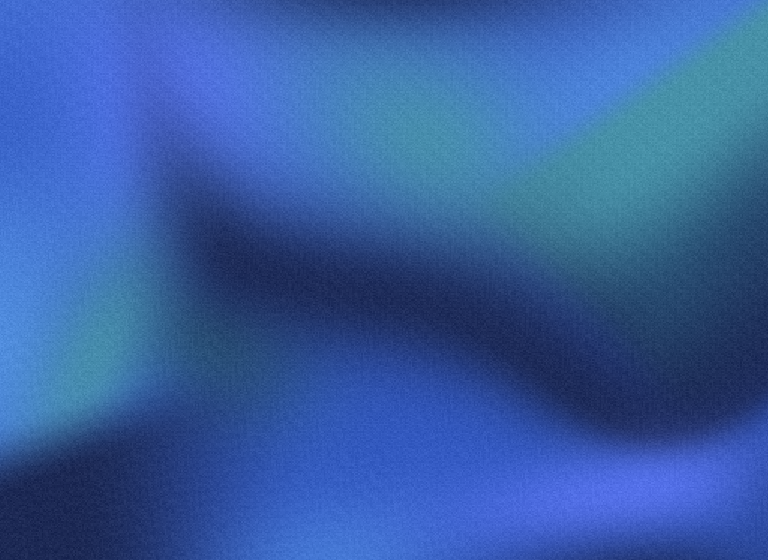
Give the GLSL for this background, as a Shadertoy shader.

```glsl
const vec3 NAVY = vec3(0.11, 0.16, 0.33);
const vec3 ROYAL = vec3(0.20, 0.35, 0.76);
const vec3 AZURE = vec3(0.27, 0.45, 0.84);
const vec3 SKY = vec3(0.32, 0.56, 0.88);
const vec3 PERIWINKLE = vec3(0.34, 0.45, 0.93);
const vec3 TEAL = vec3(0.28, 0.57, 0.66);
const vec3 DEEP_TEAL = vec3(0.17, 0.34, 0.48);

float hash(vec2 p) {
    return fract(sin(dot(p, vec2(127.1, 311.7))) * 43758.5453);
}

// Soft rotated ellipse, 1 at its centre
float glow(vec2 p, vec2 centre, vec2 radius, float angle) {
    vec2 d = p - centre;
    float c = cos(angle), s = sin(angle);
    vec2 q = vec2(c * d.x + s * d.y, c * d.y - s * d.x) / radius;
    return exp(-dot(q, q));
}

// Height of the dark valley that crosses the canvas
float valley(float x) {
    float dip = (x - 1.18) / 0.27;
    return 0.47 + 0.26 * exp((0.23 - x) / 0.13) - 0.24 * exp(-dip * dip);
}

void mainImage(out vec4 fragColor, in vec2 fragCoord) {
    vec2 p = fragCoord / iResolution.xy * vec2(1.37, 1.0);

    // Signed distance from the valley, positive above it
    float slope = (valley(p.x + 0.01) - valley(p.x - 0.01)) / 0.02;
    float height = (p.y - valley(p.x)) / sqrt(1.0 + slope * slope);

    // Upper sheet
    vec3 col = mix(ROYAL, AZURE, smoothstep(0.35, 0.6, p.y));
    col = mix(col, PERIWINKLE, 0.9 * glow(p, vec2(0.31, 0.84), vec2(0.23, 0.22), -0.4));
    col = mix(col, ROYAL, 0.8 * glow(p, vec2(0.0, 0.75), vec2(0.16, 0.22), 0.0));
    col = mix(col, TEAL, 0.95 * glow(p, vec2(0.80, 0.72), vec2(0.30, 0.17), -0.6));
    col = mix(col, SKY, 0.6 * glow(p, vec2(1.12, 0.87), vec2(0.32, 0.09), 0.6));
    col = mix(col, NAVY, 0.85 * glow(p, vec2(0.72, 1.04), vec2(0.36, 0.10), 0.0));

    // Teal fold at the right, bounded by two creases
    float under = (0.66 + 0.707 * (p.x - 0.89) - p.y) * 0.816;
    float beside = (p.x - 0.87 + 0.95 * (p.y - 0.64)) * 0.725;
    float fold = smoothstep(-0.04, 0.035, under) * smoothstep(-0.06, 0.04, beside);
    vec3 foldColor = mix(TEAL, DEEP_TEAL, smoothstep(0.1, 0.33, under));
    col = mix(col, foldColor, fold * smoothstep(-0.03, 0.06, height));

    // Left glows
    col = mix(col, SKY, 0.95 * glow(p, vec2(0.0, 0.38), vec2(0.20, 0.27), 0.0));
    col = mix(col, DEEP_TEAL, 0.95 * glow(p, vec2(0.38, 0.39), vec2(0.19, 0.14), -0.5));
    col = mix(col, TEAL, 0.85 * glow(p, vec2(0.17, 0.36), vec2(0.23, 0.09), 1.1));

    // Valley shade, wide above and narrow below
    float rise = mix(0.14, 0.23, smoothstep(0.7, 1.3, p.x));
    float fall = mix(0.12, 0.06, smoothstep(0.7, 1.15, p.x));
    float reach = height / (height > 0.0 ? rise : fall);
    float shade = exp(-reach * reach) * smoothstep(0.17, 0.42, p.x);
    col = mix(col, NAVY, 0.95 * shade);

    // Dark lower left corner
    float corner = smoothstep(0.05, -0.09, p.y - 0.20 - 0.35 * p.x);
    col = mix(col, NAVY, corner * (1.0 - smoothstep(0.12, 0.58, p.x)));

    // Lower glows
    col = mix(col, SKY, 0.6 * glow(p, vec2(0.60, -0.01), vec2(0.20, 0.11), 0.1));
    col = mix(col, PERIWINKLE, 0.95 * glow(p, vec2(1.13, 0.12), vec2(0.32, 0.08), 0.15));
    col = mix(col, NAVY, 0.85 * glow(p, vec2(1.14, -0.04), vec2(0.27, 0.08), 0.08));
    col = mix(col, mix(NAVY, ROYAL, 0.6), 0.7 * glow(p, vec2(1.41, 0.09), vec2(0.11, 0.16), 0.0));

    // Fine grain
    vec2 cell = floor(p * 374.0);
    col += 0.04 * (hash(cell) + hash(cell + 57.0) - 1.0);

    fragColor = vec4(clamp(col, 0.0, 1.0), 1.0);
}
```
